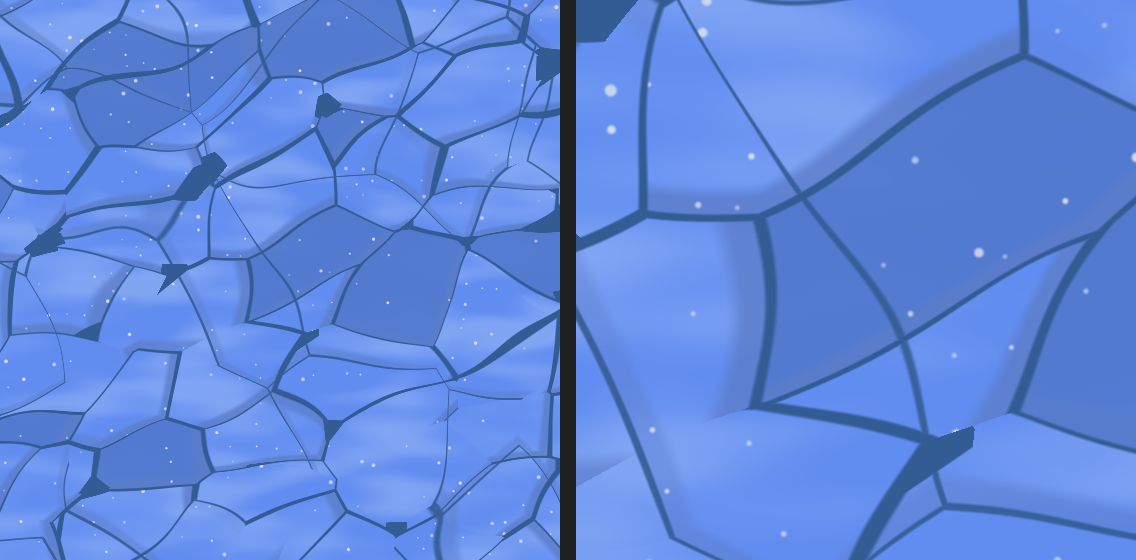
Left, the full canvas; right, a detail of the centre.
This pattern is drawn by a WebGL 1 fragment shader. Its source:

```glsl
precision highp float;
// Blue ice shards: two warped power diagrams give inked cracks of varied width,
// with one-sided soft shadows, dark corner wedges and a few deep facets.
// Brushed gradient noise tints the ice, and clustered pale flecks lie on top.
uniform vec2 u_resolution;

#define SHARD_SCALE 6.4      // main shards across the canvas
#define CRACK_SCALE 4.0      // fine crack cells across the canvas
#define WARP 0.055           // bend of the cracks
#define THIN 0.0014          // half width of the finest line
#define THICK 0.0062         // half width of the boldest line
#define SOFT 0.0013          // half width of the edge smoothing
#define SHADOW_WIDTH 0.023
#define WEDGE_SIZE 0.034
#define SKIP 0.22            // share of missing edges
#define DEEP_SHARE 0.10      // share of dark facets
#define FLECK_GRID 38.0

const vec3 ICE = vec3(0.43, 0.59, 0.95);
const vec3 SKY = vec3(0.38, 0.55, 0.94);
const vec3 PALE = vec3(0.52, 0.66, 0.955);
const vec3 SHADE = vec3(0.36, 0.49, 0.79);
const vec3 DEEP = vec3(0.31, 0.47, 0.80);
const vec3 INK = vec3(0.20, 0.36, 0.58);
const vec3 FLECK = vec3(0.87, 0.89, 0.94);
const vec2 SHADE_DIR = vec2(0.5, -0.866);

struct Shard {
  float line;    // signed distance to the inked edges
  float shadow;  // 0 to 1
  float wedge;   // signed distance to the corner fill
  float deep;    // 1 in a dark facet
  float tone;    // random value of the cell
};

vec3 hash(vec2 p) {
  vec3 q = fract(vec3(p.xyx) * vec3(0.1031, 0.1030, 0.0973));
  q += dot(q, q.yxz + 33.33);
  return fract((q.xxy + q.yzz) * q.zyx);
}

float corner(vec2 cell, vec2 offset) {
  float angle = 6.2832 * hash(cell + 71.0).x;
  return dot(vec2(cos(angle), sin(angle)), offset);
}

// Gradient noise, about -0.7 to 0.7
float noise(vec2 p) {
  vec2 i = floor(p), f = p - i;
  vec2 u = f * f * f * (f * (f * 6.0 - 15.0) + 10.0);
  vec2 e = vec2(1.0, 0.0);
  return mix(mix(corner(i, f), corner(i + e.xy, f - e.xy), u.x),
             mix(corner(i + e.yx, f - e.yx), corner(i + e.xx, f - e.xx), u.x), u.y);
}

float ink(float d) { return 1.0 - smoothstep(-SOFT, SOFT, d); }

// Power diagram; "size" turns cell units into canvas units
Shard shards(vec2 p, float size, float seed, float boldness, float taper) {
  vec2 base = floor(p), ownId = base, own = p;
  float best = 1e3;
  for (int j = -2; j <= 2; j++) for (int i = -2; i <= 2; i++) {
    vec2 id = base + vec2(i, j);
    vec3 h = hash(id + seed);
    vec2 q = id + h.xy - p;
    float power = dot(q, q) - 0.35 * h.z;
    if (power < best) { best = power; ownId = id; own = id + h.xy; }
  }
  float tone = hash(ownId + seed + 19.0).x;
  Shard s = Shard(1.0, 0.0, 1.0, step(tone, DEEP_SHARE), tone);
  float near1 = 1.0, near2 = 1.0;
  vec2 id1 = ownId, id2 = ownId;
  for (int j = -2; j <= 2; j++) for (int i = -2; i <= 2; i++) {
    vec2 id = base + vec2(i, j);
    if (id == ownId) continue;
    vec3 h = hash(id + seed);
    vec2 site = id + h.xy, q = site - p, across = site - own;
    float d = 0.5 * size * (dot(q, q) - 0.35 * h.z - best) / length(across);
    vec3 edge = hash(ownId + id + seed + 43.0);
    float otherTone = hash(id + seed + 19.0).x;
    if (edge.x < SKIP && min(tone, otherTone) > DEEP_SHARE) continue;
    float bold = boldness * edge.y * edge.y;
    s.line = min(s.line, d - mix(THIN, THICK, bold) * taper);
    float side = smoothstep(0.0, 0.35, dot(normalize(across), SHADE_DIR)) * step(0.4, edge.z);
    s.shadow = max(s.shadow, side * (1.0 - smoothstep(0.5, 1.0, d / (SHADOW_WIDTH * taper))));
    if (d < near1) { near2 = near1; id2 = id1; near1 = d; id1 = id; }
    else if (d < near2) { near2 = d; id2 = id; }
  }
  float pick = hash(ownId + id1 + id2 + seed + 87.0).x;
  s.wedge = near1 + near2 - WEDGE_SIZE * smoothstep(0.72, 1.0, pick) * 1.5;
  return s;
}

void main() {
  vec2 p = gl_FragCoord.xy / min(u_resolution.x, u_resolution.y);

  // Bent domains, stretched along a rising diagonal and a falling one
  vec2 w = p + WARP * vec2(noise(p * 4.5 + 3.0), noise(p * 4.5 + 17.0));
  vec2 v = p + 2.2 * WARP * vec2(noise(p * 3.6 + 31.0), noise(p * 3.6 + 47.0));
  float taper = 1.0 + 0.8 * noise(p * 7.0 + 9.0);
  vec2 rising = mat2(0.72, -0.55, 0.31, 1.20) * w * SHARD_SCALE;
  vec2 falling = mat2(0.85, 0.60, -0.45, 0.95) * v * CRACK_SCALE;
  Shard facet = shards(rising + 20.0, 1.0 / SHARD_SCALE, 5.0, 1.0, taper);
  Shard crack = shards(falling + 40.0, 1.0 / CRACK_SCALE, 61.0, 0.3, taper);

  // Brushed ice, tinted per facet
  float brush = noise(p * vec2(4.0, 11.0) + 5.0) + 0.5 * noise(p * vec2(9.0, 28.0));
  vec3 color = mix(ICE, SKY, smoothstep(0.0, 0.7, 0.55 * facet.tone - brush));
  color = mix(color, PALE, 0.8 * smoothstep(0.1, 0.75, brush + 0.35 * crack.tone));
  color = mix(color, DEEP, 0.9 * facet.deep);
  color = mix(color, SHADE, 0.8 * max(facet.shadow, 0.6 * crack.shadow));

  // Flecks, denser in loose clusters
  vec2 g = p * FLECK_GRID, cell = floor(g);
  vec3 h = hash(cell + 131.0), k = hash(cell + 211.0);
  float present = step(h.z, 0.2 + 0.4 * noise(cell * 0.13));
  float radius = mix(0.0012, 0.0036, k.x * k.x);
  float fleck = ink(length(g - cell - mix(vec2(0.2), vec2(0.8), h.xy)) / FLECK_GRID - radius);
  color = mix(color, FLECK, fleck * present * mix(0.55, 1.0, k.y));

  // Inked cracks and wedges
  color = mix(color, INK, max(ink(facet.wedge), max(ink(facet.line), 0.9 * ink(crack.line))));
  gl_FragColor = vec4(color, 1.0);
}
```
